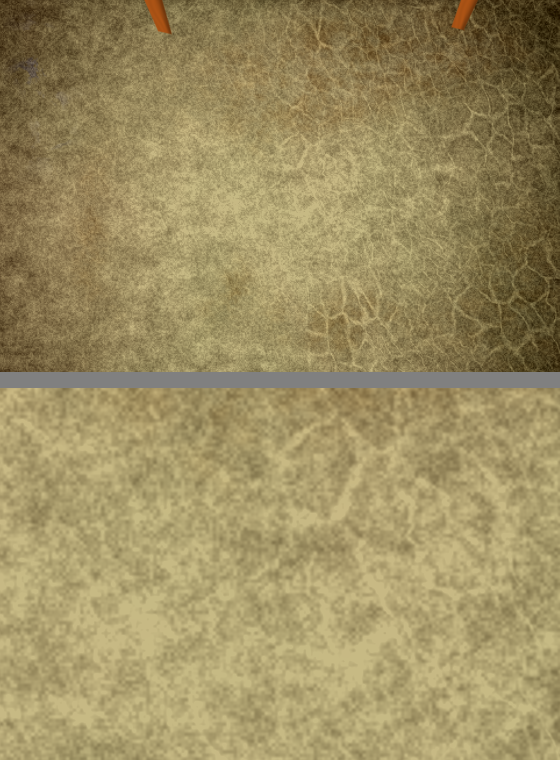
Top: the whole. Bottom: its middle third, enlarged.
Give the GLSL for this texture, as a WebGL 2 fragment shader.

```glsl
#version 300 es
precision highp float;
// A worn, mottled carpet with pale creases, brown stains and two wooden legs at the top.
uniform vec2 u_resolution;
out vec4 fragColor;

const vec3 PILE_DARK = vec3(0.31, 0.25, 0.13);
const vec3 PILE_LIGHT = vec3(0.69, 0.63, 0.44);
const vec3 WOOD_DARK = vec3(0.45, 0.22, 0.05);
const vec3 WOOD_LIGHT = vec3(0.66, 0.32, 0.08);

vec2 hash2(vec2 cell) {
    vec3 q = fract(cell.xyx * vec3(0.1031, 0.1030, 0.0973));
    q += dot(q, q.yzx + 33.33);
    return fract((q.xx + q.yz) * q.zy);
}

// Distances to the nearest and second nearest scattered point.
vec2 cellular(vec2 p) {
    vec2 cell = floor(p), local = fract(p);
    vec2 nearest = vec2(4.0);
    for (int y = -1; y <= 1; y++) {
        for (int x = -1; x <= 1; x++) {
            vec2 offset = vec2(x, y);
            float d = length(offset + hash2(cell + offset) - local);
            nearest = d < nearest.x ? vec2(d, nearest.x) : vec2(nearest.x, min(nearest.y, d));
        }
    }
    return nearest;
}

// Rotated, self-warped sine layers, roughly -0.8 to 0.8.
float layeredSines(vec2 p) {
    const mat2 turn = mat2(0.8, 0.6, -0.6, 0.8);
    float sum = 0.0, amplitude = 0.5;
    for (int i = 0; i < 5; i++) {
        p = turn * p * 1.75 + vec2(1.7, 0.9);
        p += 0.7 * sin(p.yx * 0.9 + sum);
        sum += amplitude * sin(p.x) * cos(p.y);
        amplitude *= 0.65;
    }
    return sum;
}

// Smooth grain centred on zero.
float grain(vec2 p) {
    vec2 cell = floor(p), f = fract(p);
    f = f * f * (3.0 - 2.0 * f);
    float low = mix(hash2(cell).x, hash2(cell + vec2(1, 0)).x, f.x);
    float high = mix(hash2(cell + vec2(0, 1)).x, hash2(cell + vec2(1, 1)).x, f.x);
    return mix(low, high, f.y) - 0.5;
}

// Clumps in the pile, from broad to fine.
float mottle(vec2 p) {
    float sum = 0.0, amplitude = 0.5;
    for (int i = 0; i < 4; i++) {
        sum += amplitude * grain(p);
        p = mat2(0.8, 0.6, -0.6, 0.8) * p * 1.9 + 17.3;
        amplitude *= 0.8;
    }
    return sum;
}

// Leaning pale ridge with a dark halo along cell borders.
float crease(vec2 p, vec2 warp, float scale, float width) {
    vec2 q = p + 0.03 * warp;
    q.x += 0.3 * q.y;
    vec2 d = cellular(q * vec2(1.15, 0.75) * scale);
    float border = d.y - d.x;
    float ridge = 1.0 - smoothstep(0.0, width, border);
    float halo = smoothstep(width * 0.6, width * 1.3, border)
               * (1.0 - smoothstep(width * 1.3, width * 4.0, border));
    return ridge - 0.35 * halo;
}

float blot(vec2 p, vec2 center, vec2 radius) {
    vec2 d = (p - center) / radius;
    return exp(-dot(d, d));
}

// Tapered leg: x is coverage, y is the position across it.
vec2 leg(vec2 p, vec2 foot, vec2 top, vec2 halfWidths, float soft) {
    float along = clamp((p.y - foot.y) / (top.y - foot.y), 0.0, 1.0);
    float halfWidth = mix(halfWidths.x, halfWidths.y, along);
    float across = (p.x - mix(foot.x, top.x, along)) / halfWidth;
    float slant = 0.004 * clamp(across, -1.0, 1.0);
    float d = max((abs(across) - 1.0) * halfWidth, foot.y - p.y - slant);
    return vec2(1.0 - smoothstep(-soft, soft, d), across);
}

vec3 addLeg(vec3 color, vec2 p, vec2 shape) {
    float figure = 0.06 * sin(shape.y * 9.0 + 3.0 * sin(p.y * 40.0));
    float lit = 1.0 - smoothstep(0.1, 0.9, shape.y) + figure;
    return mix(color, mix(WOOD_DARK, WOOD_LIGHT, lit), shape.x);
}

void main() {
    vec2 p = gl_FragCoord.xy / u_resolution.y;
    float soft = 1.0 / u_resolution.y;

    // Pool of light fading to the edges
    vec2 fromLight = p - vec2(0.71, 0.40);
    float tone = 1.09 - dot(fromLight * fromLight, vec2(1.38, 1.45));

    // Stains with frayed, clumpy outlines
    float broad = layeredSines(p * 2.6 + 4.0);
    float clumps = mottle(p * vec2(22.0, 27.0));
    vec2 warp = vec2(layeredSines(p * 6.0), layeredSines(p * 6.0 + 31.0));
    vec2 s = p + 0.07 * warp;
    float stain = 0.28 * blot(s, vec2(1.08, 0.87), vec2(0.38, 0.12))
                + 0.22 * blot(s, vec2(0.76, 0.72), vec2(0.30, 0.12))
                + 0.30 * blot(s, vec2(0.615, 0.22), vec2(0.06, 0.09))
                + 0.20 * blot(s, vec2(1.38, 0.22), vec2(0.16, 0.28))
                + 0.24 * blot(s, vec2(0.92, 0.13), vec2(0.24, 0.08))
                + 0.20 * blot(s, vec2(0.26, 0.36), vec2(0.06, 0.26));
    float fray = layeredSines(p * 13.0);
    stain *= clamp(0.9 + 0.9 * fray + 3.0 * clumps, 0.0, 2.0);
    float grey = blot(s, vec2(0.11, 0.76), vec2(0.06, 0.17)) * smoothstep(0.1, 0.5, fray + clumps);
    tone += 0.06 * broad + 0.05 * fray + 0.55 * clumps - stain - 0.14 * grey;

    // Creases, strongest to the right and over stains
    float worn = 0.22 + 0.6 * smoothstep(0.35, 1.25, p.x + 0.25 * broad) + 0.9 * stain;
    float broken = smoothstep(-0.4, 0.35, layeredSines(p * 5.0 + 9.0));
    tone += 0.32 * worn * (0.2 + 0.8 * broken) * crease(p, warp, 15.0, 0.15);
    tone += 0.20 * worn * (1.0 - 0.6 * broken) * crease(p + 5.0, warp, 25.0, 0.18);

    // Fine tufts and the shadow along the top
    tone += 0.26 * grain(p * 165.0) + 0.34 * grain(p * 320.0 + 7.0);
    tone -= 0.35 * blot(p, vec2(0.86, 1.01), vec2(0.40, 0.025));

    vec3 color = mix(PILE_DARK, PILE_LIGHT, clamp(tone, -0.5, 1.25));
    color += vec3(0.04, -0.015, -0.06) * stain + vec3(-0.02, 0.0, 0.09) * grey;
    color += vec3(0.012, -0.006, 0.0) * (broad + 0.7 - smoothstep(0.0, 0.6, p.x));

    color = addLeg(color, p, leg(p, vec2(0.444, 0.912), vec2(0.412, 1.0), vec2(0.017, 0.024), soft));
    color = addLeg(color, p, leg(p, vec2(1.230, 0.923), vec2(1.262, 1.0), vec2(0.018, 0.023), soft));
    fragColor = vec4(clamp(color, 0.0, 1.0), 1.0);
}
```
